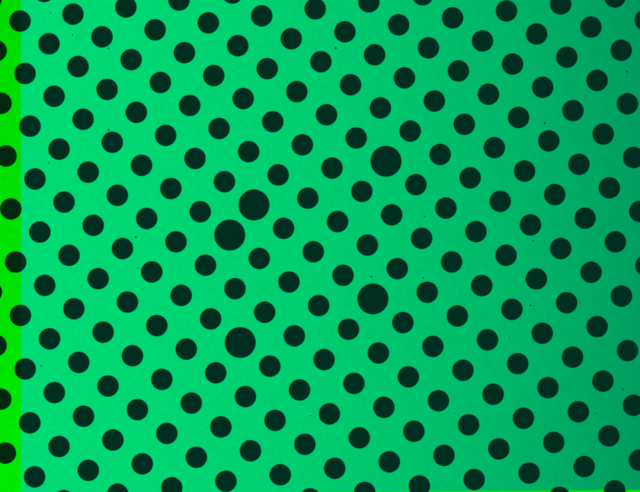
Write a Shadertoy shader that draws this pattern.

```glsl
// Dark round dots on a tilted, slightly bent square lattice over a green glow,
// with five enlarged marker dots and a pure green margin along the left edge.
// Each pixel is mapped back to its lattice cell, then measured to that dot's centre.

#define ORIGIN     vec2(0.3672, 0.3177)   // centre of cell (0,0), in canvas widths
#define STEP_U     vec2(0.0462, -0.03674) // lattice step, down and right
#define STEP_V     vec2(0.03802, 0.04719) // lattice step, up and right
#define DOT_RADIUS 0.0167
#define BIG_RADIUS 0.0241
#define SOFTNESS   0.0016                 // half width of the blurred dot rim
#define MARGIN     0.0326                 // width of the left strip
#define GRAIN      0.035
#define INK        vec3(0.0, 0.18, 0.125)
#define STRIP_INK  vec3(0.0, 0.16, 0.06)
#define STRIP      vec3(0.0, 0.885, 0.01)

const ivec2 MARKERS[5] = ivec2[5](
    ivec2(1, -1), ivec2(-1, 1), ivec2(-1, 2), ivec2(1, 5), ivec2(3, 2));

float hash(vec2 p) {
    vec3 q = fract(p.xyx * vec3(0.1031, 0.1030, 0.0973));
    q += dot(q, q.yzx + 33.33);
    return fract((q.x + q.y) * q.z);
}

float valueNoise(vec2 p) {
    vec2 i = floor(p), f = fract(p);
    f = f * f * (3.0 - 2.0 * f);
    return mix(mix(hash(i), hash(i + vec2(1, 0)), f.x),
               mix(hash(i + vec2(0, 1)), hash(i + vec2(1, 1)), f.x), f.y);
}

// Quadratic lens distortion of the lattice
vec2 bend(vec2 g) {
    return 1e-5 * (vec2(6.4, -6.6) * g.x * g.x
                 + vec2(-2.9, -1.9) * g.y * g.y
                 + vec2(6.5, 8.5) * g.x * g.y);
}

// Signed distance to the dot of the nearest lattice cell
float dotDistance(vec2 p) {
    mat2 lattice = mat2(STEP_U, STEP_V);
    mat2 toCell = inverse(lattice);
    vec2 g = toCell * (p - ORIGIN);
    for (int k = 0; k < 3; k++) g = toCell * (p - ORIGIN - bend(g));

    vec2 cell = round(g);
    float radius = DOT_RADIUS;
    for (int k = 0; k < 5; k++)
        if (ivec2(cell) == MARKERS[k]) radius = BIG_RADIUS;
    return length(p - ORIGIN - lattice * cell - bend(cell)) - radius;
}

// Sparse tiny dust, most cells empty
float dust(vec2 p) {
    vec2 q = p * 22.0, cell = floor(q);
    vec2 centre = 0.2 + 0.6 * vec2(hash(cell + 7.3), hash(cell + 41.9));
    float size = 0.02 + 0.02 * hash(cell + 3.1);
    return step(0.93, hash(cell + 90.7))
         * (1.0 - smoothstep(size * 0.4, size * 1.6, length(q - cell - centre)));
}

void mainImage(out vec4 fragColor, in vec2 fragCoord) {
    vec2 p = fragCoord / iResolution.x;
    float pixel = 1.0 / iResolution.x;
    float x3 = p.x * p.x * p.x;

    // Glow fading to the right, a little faster toward the corners
    float height = iResolution.y / iResolution.x;
    float offMiddle = (p.y - 0.5 * height) / height;
    vec3 color = vec3(0.0, 0.86 - 0.085 * p.x - 0.155 * x3,
                      0.46 - 0.02 * p.x - 0.065 * x3);
    color *= 1.0 - 0.12 * x3 * offMiddle * offMiddle;

    // Left strip and the thin sliver along the bottom right
    float strip = 1.0 - smoothstep(-pixel, pixel, p.x - MARGIN);
    float sliver = 1.0 - smoothstep(-pixel, pixel, p.y - 0.006 * (p.x - 0.47));
    float outside = max(strip, sliver);
    color = mix(color, STRIP * (1.03 - 0.08 * p.y), outside);

    // Dust, then dots
    color *= 1.0 - 0.4 * dust(p) * (1.0 - outside);
    float rim = max(SOFTNESS, pixel);
    float ink = 1.0 - smoothstep(-rim, rim, dotDistance(p));
    color = mix(color, mix(INK, STRIP_INK, outside), ink);

    // Fine sensor grain
    float grain = valueNoise(p * 420.0) + 0.5 * valueNoise(p * 190.0 + 17.0) - 0.75;
    color *= 1.0 + GRAIN * grain;
    fragColor = vec4(clamp(color, 0.0, 1.0), 1.0);
}
```
